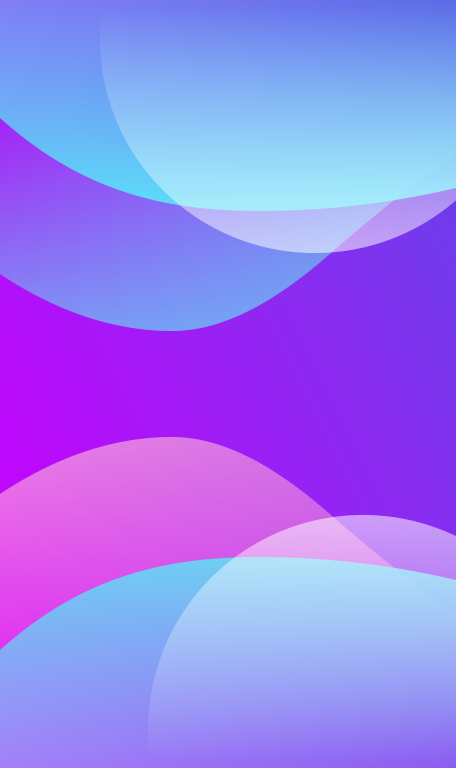
Give the GLSL for this background, as a WebGL 2 fragment shader.

```glsl
#version 300 es
precision highp float;
// Smooth waves and pale discs over a violet-to-indigo field.
// One set of outlines, built from cubic spans, is mirrored about mid-height;
// each half fills them with its own four-corner colour gradients.

uniform vec2 u_resolution;
out vec4 fragColor;

// A gradient rectangle: corner colours and vertical extent.
struct Panel {
    vec3 topLeft, topRight, bottomLeft, bottomRight;
    float top, bottom;
};

// Canvas units: height is 1, width is ASPECT.
const float ASPECT = 0.59375;
const float MIDDLE = 0.5;

// Field
const vec3 MAGENTA = vec3(0.745, 0.03, 0.99);
const vec3 INDIGO = vec3(0.44, 0.235, 0.92);
const vec2 FIELD_START = vec2(0.0, 0.427);
const vec2 FIELD_AXIS = vec2(1.37, 0.685);

// Waves
const Panel UPPER_BACK = Panel(
    vec3(0.645, 0.14, 0.96), vec3(0.43, 0.51, 0.95),
    vec3(0.50, 0.58, 0.965), vec3(0.41, 0.72, 0.95), 0.844, 0.569);
const Panel UPPER_FRONT = Panel(
    vec3(0.49, 0.53, 0.965), vec3(0.36, 0.41, 0.90),
    vec3(0.34, 0.91, 0.975), vec3(0.36, 0.90, 0.975), 1.0, 0.733);
const Panel LOWER_BACK = Panel(
    vec3(0.92, 0.50, 0.895), vec3(0.78, 0.45, 0.895),
    vec3(0.88, 0.20, 0.95), vec3(0.76, 0.27, 0.92), 0.431, 0.154);
const Panel LOWER_FRONT = Panel(
    vec3(0.38, 0.86, 0.955), vec3(0.42, 0.84, 0.96),
    vec3(0.62, 0.53, 0.98), vec3(0.53, 0.37, 0.945), 0.271, 0.0);
const float FRONT_OPACITY = 0.91;

// Discs
const float DISC_RADIUS = 0.28;
const float DISC_HEIGHT = 0.4505;
const float UPPER_DISC_X = 0.410;
const float LOWER_DISC_X = 0.4727;
const float DISC_OPACITY = 0.55;
const float DISC_FADE_END = 0.49;

// Cubic span from a to b (x, height), with a slope at each end.
float span(float x, vec2 a, vec2 b, float slopeA, float slopeB) {
    float width = b.x - a.x;
    float t = (x - a.x) / width;
    float s = 1.0 - t;
    return a.y * s * s * (1.0 + 2.0 * t) + b.y * t * t * (3.0 - 2.0 * t)
         + width * s * t * (slopeA * s - slopeB * t);
}

// Wave outlines, as distance from the middle line.
float backEdge(float x) {
    const vec2 start = vec2(0.0, 0.1432);
    const vec2 crest = vec2(0.224, 0.069);
    const vec2 bend = vec2(0.431, 0.1706);
    const vec2 end = vec2(ASPECT, 0.2995);
    if (x < crest.x) return span(x, start, crest, -0.663, 0.0);
    if (x < bend.x) return span(x, crest, bend, 0.0, 0.88);
    return span(x, bend, end, 0.88, 0.7);
}

float frontEdge(float x) {
    const vec2 start = vec2(0.0, 0.3464);
    const vec2 crest = vec2(0.3385, 0.2253);
    const vec2 end = vec2(ASPECT, 0.2552);
    if (x < crest.x) return span(x, start, crest, -0.9, 0.0);
    return span(x, crest, end, 0.0, 0.235);
}

// Antialiased coverage where d is positive.
float coverage(float d) {
    float pixel = max(length(vec2(dFdx(d), dFdy(d))), 1e-5);
    return clamp(0.5 + d / pixel, 0.0, 1.0);
}

vec3 panelColor(Panel g, vec2 p) {
    float across = p.x / ASPECT;
    float down = clamp((g.top - p.y) / (g.top - g.bottom), 0.0, 1.0);
    return mix(mix(g.topLeft, g.topRight, across),
               mix(g.bottomLeft, g.bottomRight, across), down);
}

void main() {
    vec2 p = gl_FragCoord.xy / u_resolution * vec2(ASPECT, 1.0);
    bool upper = p.y > MIDDLE;
    vec2 mirrored = vec2(p.x, abs(p.y - MIDDLE));

    // Field
    float along = clamp(dot(p - FIELD_START, FIELD_AXIS), 0.0, 1.0);
    vec3 color = mix(MAGENTA, INDIGO, along);

    // Waves, back to front
    vec3 back = upper ? panelColor(UPPER_BACK, p) : panelColor(LOWER_BACK, p);
    vec3 front = upper ? panelColor(UPPER_FRONT, p) : panelColor(LOWER_FRONT, p);
    color = mix(color, back, coverage(mirrored.y - backEdge(p.x)));
    color = mix(color, front, FRONT_OPACITY * coverage(mirrored.y - frontEdge(p.x)));

    // White disc fading toward the outer edge
    vec2 center = vec2(upper ? UPPER_DISC_X : LOWER_DISC_X, DISC_HEIGHT);
    float disc = coverage(DISC_RADIUS - distance(mirrored, center));
    float innerEnd = DISC_HEIGHT - DISC_RADIUS;
    float fade = clamp((DISC_FADE_END - mirrored.y) / (DISC_FADE_END - innerEnd), 0.0, 1.0);
    color = mix(color, vec3(1.0), DISC_OPACITY * fade * disc);

    fragColor = vec4(color, 1.0);
}
```
